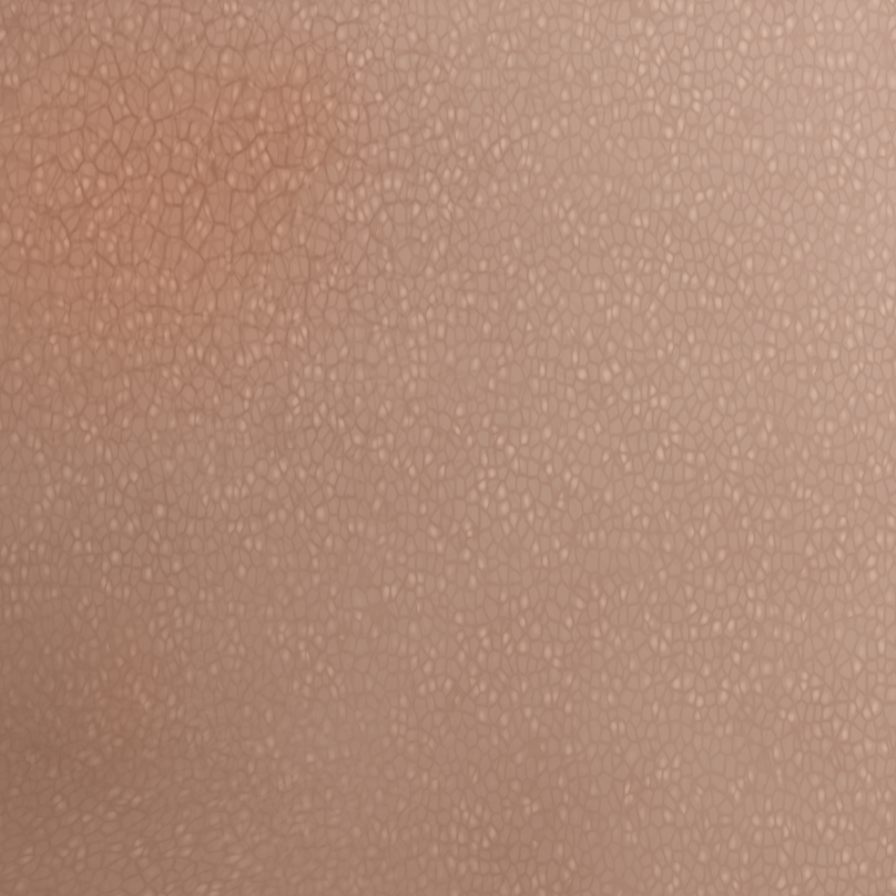
A WebGL 1 fragment shader for this texture:

```glsl
precision highp float;
uniform vec2 u_resolution;

// Skin tones
const vec3 SHADE = vec3(0.565, 0.425, 0.350);
const vec3 LIGHT = vec3(0.765, 0.640, 0.575);
const vec3 FLUSH = vec3(0.715, 0.495, 0.390);
const vec3 GROOVE_TINT = vec3(0.915, 0.870, 0.845);
const vec3 GLINT = vec3(0.110, 0.115, 0.105);

// Cells across the canvas, per layer
const vec2 FINE_CELLS = vec2(88.0, 52.0);
const vec2 COARSE_CELLS = vec2(41.0, 27.0);
const vec2 SLANTED_CELLS = vec2(80.0, 50.0);
const float SLANT = 1.0;
const float JITTER = 0.95;

// Strengths
const float WARP = 0.004;
const float FINE_DEPTH = 0.62;
const float COARSE_DEPTH = 0.95;
const float GLINT_STRENGTH = 0.75;
const float MOTTLE = 0.012;

vec2 hash2(vec2 p) {
  vec2 q = vec2(dot(p, vec2(127.1, 311.7)), dot(p, vec2(269.5, 183.3)));
  return fract(sin(q) * 43758.545);
}

mat2 rotation(float a) {
  return mat2(cos(a), sin(a), -sin(a), cos(a));
}

// Cellular noise: distance to the nearest point, gap to the second, cell id
vec3 cells(vec2 p) {
  vec2 base = floor(p);
  float nearest = 8.0;
  float second = 8.0;
  float id = 0.0;
  for (int j = -1; j <= 1; j++) {
    for (int i = -1; i <= 1; i++) {
      vec2 cell = base + vec2(float(i), float(j));
      vec2 h = hash2(cell);
      float d = length(cell + 0.5 + JITTER * (h - 0.5) - p);
      if (d < nearest) {
        second = nearest;
        nearest = d;
        id = fract(h.x * 7.3 + h.y * 3.7);
      } else {
        second = min(second, d);
      }
    }
  }
  return vec3(nearest, second - nearest, id);
}

// Layered sines, roughly -1 to 1
float waves(vec2 p) {
  float sum = 0.0;
  float gain = 0.5;
  for (int i = 0; i < 4; i++) {
    sum += gain * sin(p.x + 1.7 * sin(p.y * 0.8)) * cos(p.y + 1.3 * sin(p.x * 0.7));
    p = rotation(1.1) * p * 1.9 + 2.3;
    gain *= 0.6;
  }
  return sum;
}

float spot(vec2 p, vec2 center, vec2 radius) {
  vec2 d = (p - center) / radius;
  return exp(-dot(d, d));
}

float groove(vec3 c, float width) {
  return 1.0 - smoothstep(0.0, width, c.y);
}

float glint(vec3 c) {
  return smoothstep(0.45, 0.95, c.z) * (1.0 - smoothstep(0.05, 0.45, c.x));
}

// Broad light from the upper right, with flushed and shaded patches
vec3 skinTone(vec2 uv) {
  float lit = 0.13 + 0.54 * uv.x + 0.38 * uv.y;
  lit -= 0.16 * spot(uv, vec2(0.05, 0.17), vec2(0.18, 0.13));
  lit -= 0.08 * spot(uv, vec2(0.61, 0.09), vec2(0.08, 0.10));
  vec3 tone = mix(SHADE, LIGHT, clamp(lit, 0.0, 1.0));
  float flush = 0.65 * spot(uv, vec2(0.14, 0.77), vec2(0.24, 0.22));
  flush += 0.25 * spot(uv, vec2(0.33, 0.88), vec2(0.08, 0.08));
  flush += 0.15 * spot(uv, vec2(0.15, 0.24), vec2(0.07, 0.12));
  tone = mix(tone, FLUSH, min(flush, 0.8));
  return tone + MOTTLE * waves(uv * 9.0) * vec3(0.7, 1.0, 1.0);
}

void main() {
  vec2 uv = gl_FragCoord.xy / u_resolution;
  vec2 p = uv + WARP * vec2(waves(uv * 31.0), waves(uv.yx * 27.0 + 4.0));

  // Upright fine cells turn slanted toward the lower left
  vec3 fine = cells(p * FINE_CELLS);
  vec3 slanted = cells(rotation(SLANT) * p * SLANTED_CELLS);
  vec3 coarse = cells(rotation(0.08) * p * COARSE_CELLS);
  float slantMask = 0.85 * spot(uv, vec2(0.08, 0.02), vec2(0.38, 0.22));
  float coarseMask = 0.12 + 0.75 * spot(uv, vec2(0.20, 0.82), vec2(0.30, 0.32));

  float fineGroove = mix(groove(fine, 0.42), groove(slanted, 0.42), slantMask);
  float glints = mix(glint(fine), glint(slanted), slantMask);
  float patchiness = 0.85 + 0.3 * waves(uv * 17.0 + 6.0);

  // Grooves darken and redden, plates catch small pale glints
  vec3 color = skinTone(uv) * 1.025;
  color *= mix(vec3(1.0), GROOVE_TINT, FINE_DEPTH * fineGroove * patchiness);
  color *= mix(vec3(1.0), GROOVE_TINT, COARSE_DEPTH * coarseMask * groove(coarse, 0.22));
  color += GLINT * GLINT_STRENGTH * glints * patchiness;
  gl_FragColor = vec4(color, 1.0);
}
```
